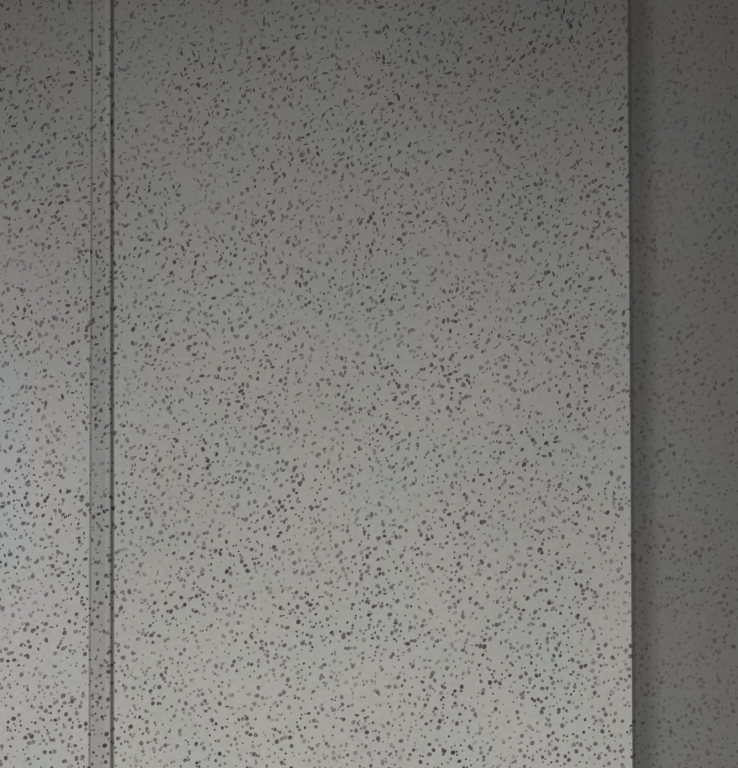
Write a Shadertoy shader that draws this texture.

```glsl
const float GROOVE_LEFT = 0.121;
const float GROOVE_RIGHT = 0.153;
const float EDGE_BOTTOM = 0.857;
const float EDGE_TOP = 0.850;
const float SHADOW_WIDTH = 0.045;
const int SPECK_LAYERS = 4;
const float SPECK_CELLS = 58.0;
const float SPECK_DENSITY = 0.56;
const float SPECK_DARKNESS = 0.62;
const float SPECK_SOFTNESS = 0.0011;
const float GRAIN_AMOUNT = 0.035;
const vec3 STONE_TINT = vec3(1.0, 0.997, 0.962);
const vec3 SPECK_TINT = vec3(0.96, 1.0, 0.98);
const vec3 GLOW_COLOR = vec3(0.035, 0.04, 0.062);

vec3 hash3(vec2 p) {
    vec3 q = fract(vec3(p.xyx) * vec3(0.1031, 0.1030, 0.0973));
    q += dot(q, q.yxz + 33.33);
    return fract((q.xxy + q.yzz) * q.zyx);
}

float cornerSlope(vec2 cell, vec2 offset) {
    float a = 6.2832 * hash3(cell + 71.0).x;
    return dot(vec2(cos(a), sin(a)), offset);
}

float gradientNoise(vec2 p) {
    vec2 i = floor(p), f = fract(p);
    vec2 u = f * f * f * (f * (f * 6.0 - 15.0) + 10.0);
    vec2 e = vec2(1.0, 0.0);
    float low = mix(cornerSlope(i, f), cornerSlope(i + e, f - e), u.x);
    float high = mix(cornerSlope(i + e.yx, f - e.yx), cornerSlope(i + 1.0, f - 1.0), u.x);
    return mix(low, high, u.y);
}

mat2 rotation(float a) {
    float c = cos(a), s = sin(a);
    return mat2(c, s, -s, c);
}

float line(float x, float center, float halfWidth, float blur) {
    return 1.0 - smoothstep(halfWidth - blur, halfWidth + blur, abs(x - center));
}

// One elongated fleck per cell, kept inside the cell bounds
float speckLayer(vec2 p, float cells, float layerAngle, float seed, float height, float blur) {
    mat2 turn = rotation(layerAngle);
    vec2 q = turn * p * cells + seed * 17.0;
    vec2 cell = floor(q);
    vec3 place = hash3(cell + seed * 31.0);
    vec3 shape = hash3(cell + seed * 53.0 + 200.0);
    vec2 center = 0.5 + (place.xy - 0.5) * 0.5;
    vec2 d = ((fract(q) - center) * turn) / cells;
    d = rotation(-1.05 - (shape.x - 0.5) * 2.2) * d;
    float size = mix(0.0010, 0.0027, shape.y * shape.y);
    float stretch = mix(1.15, 1.9, height * shape.z);
    float dist = length(d * vec2(1.0 / stretch, stretch * 0.85)) - size;
    float present = step(place.z, SPECK_DENSITY);
    float strength = mix(0.35, 1.0, fract(shape.z * 7.0 + shape.y));
    return present * strength * (1.0 - smoothstep(-blur, blur, dist));
}

void mainImage(out vec4 fragColor, in vec2 fragCoord) {
    vec2 uv = fragCoord / iResolution.xy;
    vec2 p = fragCoord / iResolution.y;
    float pixel = 1.0 / iResolution.y;
    float x = uv.x, y = uv.y;

    // Light falling off towards the top and the sides
    float panel = 0.652 - 0.115 * y - 0.155 * y * y;
    panel -= 0.055 * smoothstep(0.45, 0.86, x) * (0.4 + 0.6 * y);
    panel -= 0.025 * (1.0 - smoothstep(0.0, 0.3, x)) * y;
    vec3 color = panel * STONE_TINT;
    vec2 glow = (uv - vec2(0.0, 0.39)) / vec2(0.12, 0.24);
    color += GLOW_COLOR * exp(-dot(glow, glow));

    // Recessed strip with its two seams
    float left = GROOVE_LEFT + 0.004 * y;
    float strip = smoothstep(left - pixel, left + pixel, x)
                * (1.0 - smoothstep(GROOVE_RIGHT - pixel, GROOVE_RIGHT + pixel, x));
    color *= 1.0 - strip * mix(0.12, -0.03, smoothstep(0.4, 1.0, y));
    color *= 1.0 - 0.20 * line(x, left, 0.0015, max(pixel, 0.001));
    color *= 1.0 - 0.40 * line(x, GROOVE_RIGHT - 0.001, 0.0025, max(pixel, 0.0015));
    color *= 1.0 + 0.06 * line(x, GROOVE_RIGHT - 0.008, 0.002, 0.002);

    // Shaded panel behind the right edge
    float edge = mix(EDGE_BOTTOM, EDGE_TOP, y);
    float behind = smoothstep(edge - pixel, edge + pixel, x);
    float back = 0.425 - 0.055 * y - 0.055 * y * y;
    back *= mix(0.80, 1.0, smoothstep(0.3, 1.0, (x - edge) / SHADOW_WIDTH));
    back *= 1.0 - 0.06 * smoothstep(0.92, 1.0, x);
    color = mix(color, back * STONE_TINT, behind);
    color *= 1.0 - 0.16 * line(x, edge + 0.003, 0.002, 0.002);

    // Flecks in rotated layers of growing fineness
    float specks = 0.0;
    for (int i = 0; i < SPECK_LAYERS; i++) {
        float k = float(i);
        float layer = speckLayer(p, SPECK_CELLS * (1.0 + 0.22 * k), 0.4 + 0.73 * k,
                                 k + 1.0, y, max(SPECK_SOFTNESS, 0.7 * pixel));
        specks = max(specks, layer);
    }
    float cluster = clamp(0.85 + 0.7 * gradientNoise(p * 13.0), 0.4, 1.0);
    specks *= cluster * mix(1.0, 0.5, behind) * mix(1.0, 0.75, y);
    color *= 1.0 - SPECK_DARKNESS * specks * SPECK_TINT;

    // Mottling and fine grain
    float grain = gradientNoise(p * 150.0) + 0.6 * gradientNoise(p * 65.0 + 9.0);
    color *= 1.0 + GRAIN_AMOUNT * grain + 0.03 * gradientNoise(p * 5.0);
    color.r *= 1.0 + 0.025 * gradientNoise(p * 9.0 + 40.0);

    fragColor = vec4(clamp(color, 0.0, 1.0), 1.0);
}
```
